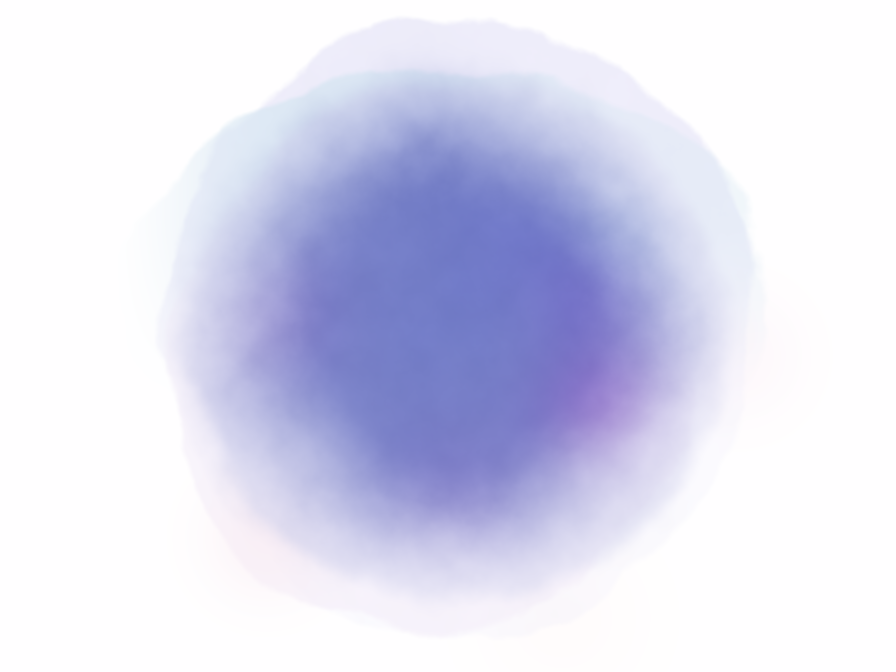
Give the GLSL for this background, as a Shadertoy shader.

```glsl
// A soft round watercolour bloom of blue and violet washes on white paper.

#define CORE_CENTER vec2(0.005, 0.0)
#define CORE_INNER 0.165
#define CORE_OUTER 0.425
#define EDGE_WOBBLE 0.065
#define EDGE_SOFTNESS 0.006
#define GRAIN 0.035
#define PIGMENT_BLUE vec3(0.445, 0.485, 0.775)
#define LAVENDER vec3(0.925, 0.920, 0.978)
#define ICE_BLUE vec3(0.845, 0.905, 0.950)
#define LILAC vec3(0.870, 0.870, 0.950)

float hash(vec2 cell) {
    vec3 h = fract(cell.xyx * vec3(0.1031, 0.1030, 0.0973));
    h += dot(h, h.yzx + 33.33);
    return fract((h.x + h.y) * h.z);
}

float valueNoise(vec2 p) {
    vec2 cell = floor(p), f = fract(p);
    f = f * f * (3.0 - 2.0 * f);
    return mix(mix(hash(cell), hash(cell + vec2(1, 0)), f.x),
               mix(hash(cell + vec2(0, 1)), hash(cell + vec2(1, 1)), f.x), f.y);
}

// Layered noise, centred on zero
float fbm(vec2 p) {
    float sum = 0.0, amplitude = 0.5;
    for (int i = 0; i < 6; i++) {
        sum += amplitude * (valueNoise(p) - 0.5);
        p = mat2(1.6, 1.2, -1.2, 1.6) * p + 17.3;
        amplitude *= 0.5;
    }
    return sum;
}

// Elliptical wash with a ragged rim: 1 inside, 0 outside
float wash(vec2 p, vec2 center, vec2 radii, float softness, float seed) {
    float d = (length((p - center) / radii) - 1.0) * min(radii.x, radii.y);
    d += EDGE_WOBBLE * fbm(p * 7.0 + seed);
    return 1.0 - smoothstep(-softness, softness, d);
}

// Round gaussian spot
float glow(vec2 p, vec2 center, float radius) {
    vec2 q = (p - center) / radius;
    return exp(-dot(q, q));
}

void mainImage(out vec4 fragColor, in vec2 fragCoord) {
    vec2 p = (fragCoord - 0.5 * iResolution.xy) / iResolution.y;
    float cloud = fbm(p * 6.0 + 40.0);
    float grain = fbm(p * 24.0 + 80.0);
    vec3 color = vec3(1.0, 0.998, 1.0);

    // Faint warm stains outside the bloom
    color = mix(color, vec3(0.99, 0.945, 0.97), 0.5 * glow(p, vec2(0.43, -0.03), 0.10));
    color = mix(color, vec3(1.0, 0.98, 0.98), 0.6 * glow(p, vec2(0.17, -0.42), 0.13));

    // Broad pale wash, strongest at the top
    float topFade = mix(0.28, 1.0, smoothstep(-0.15, 0.30, p.y));
    float outer = wash(p, vec2(0.015, 0.015), vec2(0.435, 0.455), EDGE_SOFTNESS, 3.0);
    color = mix(color, LAVENDER, 0.88 * topFade * outer);

    // Lower left wash with a pink tinge
    float lowerLeft = wash(p, vec2(-0.03, -0.06), vec2(0.385, 0.375), EDGE_SOFTNESS, 9.0);
    color = mix(color, vec3(0.955, 0.93, 0.975), 0.6 * lowerLeft);
    color = mix(color, vec3(0.98, 0.925, 0.95), 0.6 * glow(p, vec2(-0.27, -0.30), 0.09));

    // Icy wash reaching to the upper left
    float iceFade = smoothstep(-0.52, -0.24, p.x) * smoothstep(-0.12, 0.18, p.y);
    iceFade *= mix(1.0, 0.5, smoothstep(0.0, 0.3, p.x));
    float ice = wash(p, vec2(0.0, 0.05), vec2(0.48, 0.34), EDGE_SOFTNESS, 21.0);
    color = mix(color, ICE_BLUE, 0.75 * iceFade * ice);

    // Lilac ring around the core, fading outward
    float ring = wash(p, vec2(0.012, -0.005), vec2(0.395, 0.385), 0.018, 33.0);
    color = mix(color, LILAC, 0.5 * ring);

    // Pigment hue varies across the core
    vec3 pigment = PIGMENT_BLUE;
    pigment = mix(pigment, vec3(0.41, 0.44, 0.79), 0.6 * glow(p, vec2(0.12, 0.13), 0.11));
    pigment = mix(pigment, vec3(0.43, 0.38, 0.78), 0.6 * glow(p, vec2(0.22, 0.07), 0.09));
    pigment = mix(pigment, vec3(0.52, 0.34, 0.76), 0.75 * glow(p, vec2(0.25, -0.12), 0.11));
    pigment = mix(pigment, vec3(0.50, 0.45, 0.77), 0.7 * glow(p, vec2(-0.28, 0.03), 0.11));
    pigment = mix(pigment, vec3(0.50, 0.47, 0.78), 0.7 * glow(p, vec2(0.02, -0.27), 0.14));
    pigment = mix(pigment, vec3(0.44, 0.55, 0.80), 0.5 * glow(p, vec2(0.28, 0.17), 0.10));

    // Core density: slow falloff, thinned where water pooled
    float radius = length(p - CORE_CENTER) + 0.07 * cloud + 0.025 * grain;
    float density = 1.0 - smoothstep(CORE_INNER, CORE_OUTER, radius);
    density *= 1.0 - 0.30 * glow(p, vec2(0.23, -0.22), 0.09);
    density *= 1.0 - 0.22 * glow(p, vec2(-0.22, -0.18), 0.10);
    density = min(1.0, density + 0.14 * glow(p, vec2(-0.04, 0.28), 0.10));
    color = mix(color, pigment, density * (0.97 + 0.12 * cloud));

    // Paper grain shows only where there is paint
    color += GRAIN * (grain + 0.5 * cloud) * max(density, 0.3 * outer);
    fragColor = vec4(clamp(color, 0.0, 1.0), 1.0);
}
```
